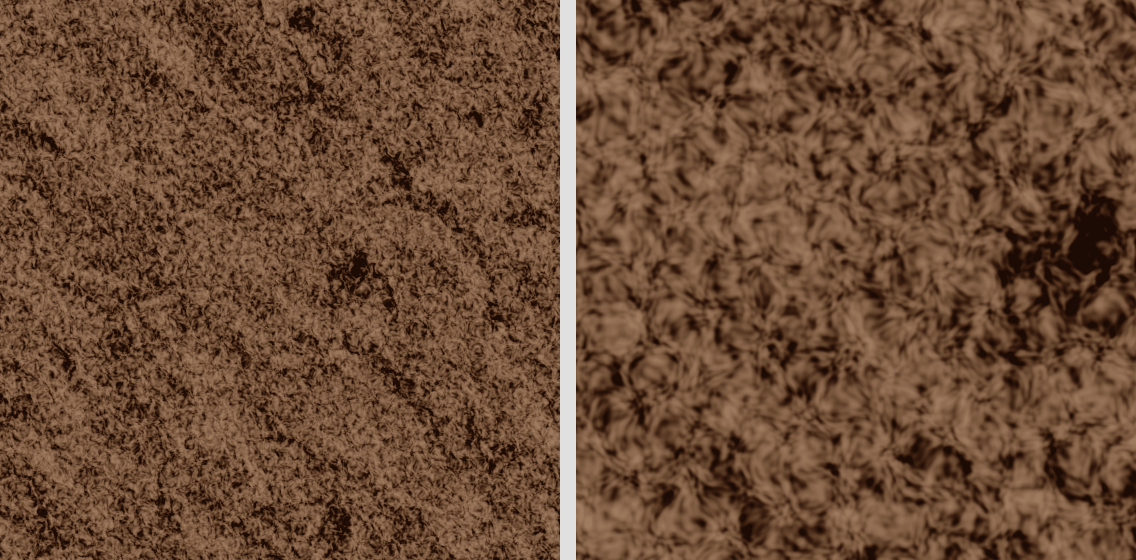
Left, the full canvas; right, a detail of the centre.
Give the GLSL for this texture, as a WebGL 1 fragment shader.

```glsl
precision highp float;
uniform vec2 u_resolution;

// Rough brown earth: fine crumbly grains over soft diagonal folds, with ragged dark crevices.
// Layers of gradient noise add up to one relief value, near zero mean and unit deviation,
// which a ramp turns into soil colours from deep pit to lit crumb.

vec2 gradient(vec2 cell) {
    vec3 k = fract(cell.xyx * vec3(0.1031, 0.1030, 0.0973));
    k += dot(k, k.yzx + 33.33);
    float angle = 6.2832 * fract((k.x + k.y) * k.z);
    return vec2(cos(angle), sin(angle));
}

// Gradient noise scaled to a deviation of about one
float noise(vec2 p) {
    vec2 cell = floor(p);
    vec2 f = p - cell;
    vec2 u = f * f * f * (f * (f * 6.0 - 15.0) + 10.0);
    float a = dot(gradient(cell), f);
    float b = dot(gradient(cell + vec2(1.0, 0.0)), f - vec2(1.0, 0.0));
    float c = dot(gradient(cell + vec2(0.0, 1.0)), f - vec2(0.0, 1.0));
    float d = dot(gradient(cell + vec2(1.0, 1.0)), f - vec2(1.0, 1.0));
    return 4.6 * mix(mix(a, b, u.x), mix(c, d, u.x), u.y);
}

// Coordinates across and along the folds, which fall towards the lower right
vec2 alongFolds(vec2 p) {
    return vec2(dot(p, vec2(0.77, 0.64)), dot(p, vec2(0.64, -0.77)));
}

float foldHeight(vec2 p) {
    vec2 q = alongFolds(p);
    return noise(q * vec2(7.0, 3.5) + 11.3) + 0.5 * noise(q * vec2(17.0, 8.0) + 4.7);
}

// Crumbs and pits, slightly taller than wide and leaning with the folds
float grains(vec2 p) {
    vec2 q = vec2(p.x + 0.3 * p.y, p.y * 0.8 - 0.15 * p.x);
    float coarse = noise(q * 88.0 + 31.7);
    float medium = noise(alongFolds(q) * 150.0 + 73.1);
    float fine = noise(p * 243.0 + 17.9);
    return 0.55 * coarse + 0.52 * medium + 0.40 * fine;
}

// Dark broken cracks, kept to scattered patches
float crevices(vec2 p) {
    vec2 q = alongFolds(p);
    float crack = noise(q * vec2(23.0, 10.0) + 52.3) + 0.35 * noise(p * 55.0 + 8.1);
    float patches = noise(p * 5.5 + 27.4);
    return smoothstep(0.7, 2.1, crack) * smoothstep(-0.4, 1.1, patches);
}

float rise(float low, float high, float x) {
    return clamp((x - low) / (high - low), 0.0, 1.0);
}

vec3 soilColour(float relief) {
    vec3 colour = vec3(0.11, 0.04, 0.015);
    colour = mix(colour, vec3(0.23, 0.12, 0.06), rise(-2.1, -1.31, relief));
    colour = mix(colour, vec3(0.32, 0.20, 0.12), rise(-1.31, -0.79, relief));
    colour = mix(colour, vec3(0.40, 0.27, 0.18), rise(-0.79, -0.27, relief));
    colour = mix(colour, vec3(0.47, 0.34, 0.24), rise(-0.27, 0.36, relief));
    colour = mix(colour, vec3(0.54, 0.40, 0.30), rise(0.36, 1.2, relief));
    return mix(colour, vec3(0.62, 0.48, 0.37), rise(1.2, 2.8, relief));
}

void main() {
    vec2 p = gl_FragCoord.xy / u_resolution.y;

    // Bend the folds and cracks so that no line runs straight
    vec2 bend = vec2(noise(p * 9.0 + 3.1), noise(p * 9.0 + 41.6));
    vec2 ragged = vec2(noise(p * 42.0 + 19.2), noise(p * 42.0 + 64.8));
    vec2 warped = p + 0.012 * bend + 0.003 * ragged;

    // Folds are lit from the upper right
    float slope = foldHeight(warped) - foldHeight(warped + vec2(0.022, 0.018));
    float clumps = noise(alongFolds(warped) * vec2(34.0, 22.0) + 90.2);

    float relief = grains(p + 0.0015 * ragged);
    relief += 0.42 * slope + 0.33 * clumps + 0.12;
    relief -= 1.5 * crevices(warped);

    gl_FragColor = vec4(soilColour(relief), 1.0);
}
```
